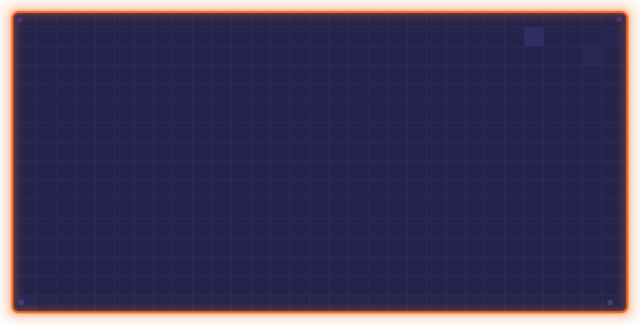
Give the GLSL for this background, as a WebGL 2 fragment shader.

```glsl
#version 300 es
precision highp float;
// Dark navy panel with a faint square grid, a few lit cells and corner studs.
// A rounded-box distance draws the orange rim and its glow on both sides;
// the grid is a repeat with fract, and cells are picked by their grid index.

uniform vec2 u_resolution;
out vec4 fragColor;

// Lengths are in canvas heights; the canvas is ASPECT wide and 1 high.
const float ASPECT = 512.0 / 260.0;
const vec2 PANEL_CENTER = vec2(0.9843, 0.4996);
const vec2 PANEL_HALF = vec2(0.9464, 0.4637);
const float PANEL_RADIUS = 0.020;
const float RIM_HALF_WIDTH = 0.0033;

const vec2 GRID_ORIGIN = vec2(0.8928, 0.5018);
const vec2 GRID_PITCH = vec2(0.0600, 0.0592);
const float LINE_HALF_WIDTH = 0.0018;
const float STUD_RADIUS = 0.0088;

const float OUTER_GLOW = 0.45;
const float OUTER_FALLOFF = 0.016;
const float INNER_GLOW = 0.34;
const float INNER_FALLOFF = 0.012;

const vec3 PAPER = vec3(1.0, 0.995, 0.99);
const vec3 NAVY = vec3(0.140, 0.137, 0.293);
const vec3 GRID_COLOR = vec3(0.168, 0.164, 0.328);
const vec3 CELL_COLOR = vec3(0.184, 0.184, 0.395);
const vec3 STUD_COLOR = vec3(0.260, 0.225, 0.490);
const vec3 ORANGE = vec3(0.96, 0.43, 0.14);

// Lit cells: grid column, grid row, strength.
const vec3 CELLS[4] = vec3[4](
  vec3(12.0, 6.0, 1.0), vec3(15.0, 5.0, 0.36),
  vec3(16.0, 6.0, 0.22), vec3(-14.0, -8.0, 0.25));

// Studs: position, strength.
const vec3 STUDS[4] = vec3[4](
  vec3(0.0615, 0.9390, 0.75), vec3(1.9050, 0.9405, 0.75),
  vec3(0.0654, 0.0667, 0.95), vec3(1.8780, 0.0667, 0.95));

float roundedBox(vec2 p, vec2 halfSize, float radius) {
  vec2 q = abs(p) - halfSize + radius;
  return length(max(q, 0.0)) + min(max(q.x, q.y), 0.0) - radius;
}

// Coverage of a shape from its signed distance, softened over one pixel.
float coverage(float dist, float pixel) {
  return clamp(0.5 - dist / pixel, 0.0, 1.0);
}

float gridLines(vec2 p, float pixel) {
  vec2 cell = (p - GRID_ORIGIN) / GRID_PITCH;
  vec2 toLine = abs(fract(cell + 0.5) - 0.5) * GRID_PITCH;
  return coverage(min(toLine.x, toLine.y) - LINE_HALF_WIDTH, pixel);
}

void main() {
  vec2 p = gl_FragCoord.xy / u_resolution * vec2(ASPECT, 1.0);
  float pixel = max(ASPECT / u_resolution.x, 1.0 / u_resolution.y);
  float dist = roundedBox(p - PANEL_CENTER, PANEL_HALF, PANEL_RADIUS);

  // Panel face: grid, lit cells, studs
  vec3 face = mix(NAVY, GRID_COLOR, gridLines(p, pixel));
  for (int i = 0; i < 4; i++) {
    vec2 center = GRID_ORIGIN + (CELLS[i].xy + 0.5) * GRID_PITCH;
    float cellDist = roundedBox(p - center, GRID_PITCH * 0.5 - LINE_HALF_WIDTH * 0.5, 0.0);
    face = mix(face, CELL_COLOR, CELLS[i].z * coverage(cellDist, pixel));
  }
  for (int i = 0; i < 4; i++) {
    float studDist = length(p - STUDS[i].xy) - STUD_RADIUS;
    face = mix(face, STUD_COLOR, STUDS[i].z * coverage(studDist, pixel));
  }

  // Glow on both sides of the rim
  float depth = max(abs(dist) - RIM_HALF_WIDTH, 0.0);
  face = mix(face, ORANGE, INNER_GLOW * exp(-depth / INNER_FALLOFF));
  vec3 outside = mix(PAPER, ORANGE, OUTER_GLOW * exp(-depth / OUTER_FALLOFF));

  // Join the two sides and lay the rim on top
  vec3 color = mix(outside, face, coverage(dist, pixel));
  color = mix(color, ORANGE, coverage(abs(dist) - RIM_HALF_WIDTH, pixel));
  fragColor = vec4(color, 1.0);
}
```
